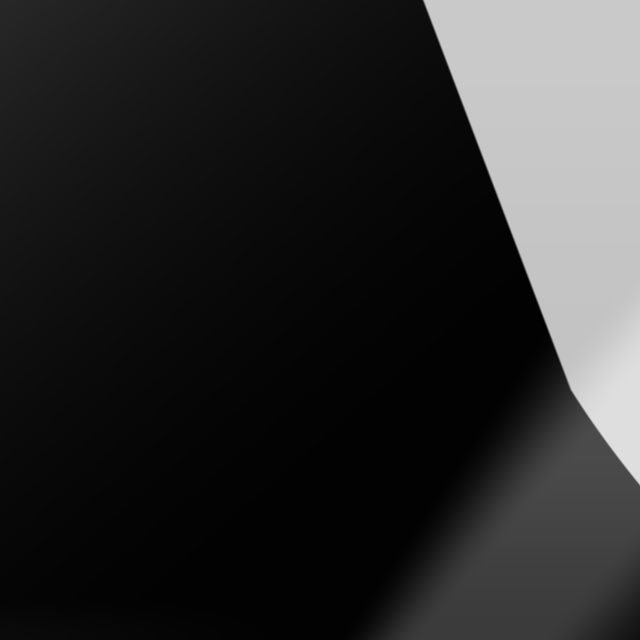
Give the GLSL for this background, as a Shadertoy shader.

```glsl
// Black glossy surface with a soft diagonal reflection beside a pale bent panel.

const vec2 BAND_ORIGIN = vec2(0.586, 0.010);
const vec2 BAND_NORMAL = vec2(0.762, -0.647);

// Horizontal position of the panel edge: straight above the bend, curved below.
float panelEdge(float y, float bendY) {
    float drop = bendY - y;
    float bent = 0.63 * drop * (1.0 + drop);
    return 0.892 + (drop < 0.0 ? 0.379 * drop : bent);
}

// Corner sheen that fades quadratically down and to the right.
float cornerSheen(vec2 uv, float strength) {
    float falloff = 0.75 * (1.0 - uv.y) + 0.65 * uv.x;
    float light = max(1.0 - falloff, 0.0);
    return strength * light * light;
}

// Diagonal reflection, with a softer left side higher up.
float reflectionBand(float across, float y) {
    float rise = smoothstep(-0.04 - 0.15 * y, 0.06, across);
    float fade = 1.0 - smoothstep(0.20, 0.34, across);
    return rise * fade;
}

float darkSurface(vec2 uv, float across) {
    float floorGlow = 0.025 * smoothstep(0.07, 0.0, uv.y) * smoothstep(0.55, 0.0, uv.x);
    float bandTone = mix(0.225, 0.285, smoothstep(0.0, 0.32, uv.y));
    float base = cornerSheen(uv, 0.15) + floorGlow + 0.006;
    float corner = 0.05 * smoothstep(0.20, 0.34, across);
    return base + corner + bandTone * reflectionBand(across, uv.y);
}

float palePanel(vec2 uv, float across) {
    float tone = mix(0.765, 0.79, smoothstep(0.45, 1.0, uv.y));
    return mix(tone, 0.87, smoothstep(-0.055, 0.05, across));
}

void mainImage(out vec4 fragColor, in vec2 fragCoord) {
    vec2 uv = fragCoord / iResolution.xy;
    float across = dot(uv - BAND_ORIGIN, BAND_NORMAL);

    // Blend the two surfaces over a narrow edge.
    float side = uv.x - panelEdge(uv.y, 0.391);
    float softness = max(0.0025, 1.0 / iResolution.x);
    float panel = smoothstep(-softness, softness, side);
    float tone = mix(darkSurface(uv, across), palePanel(uv, across), panel);

    fragColor = vec4(vec3(tone), 1.0);
}
```
